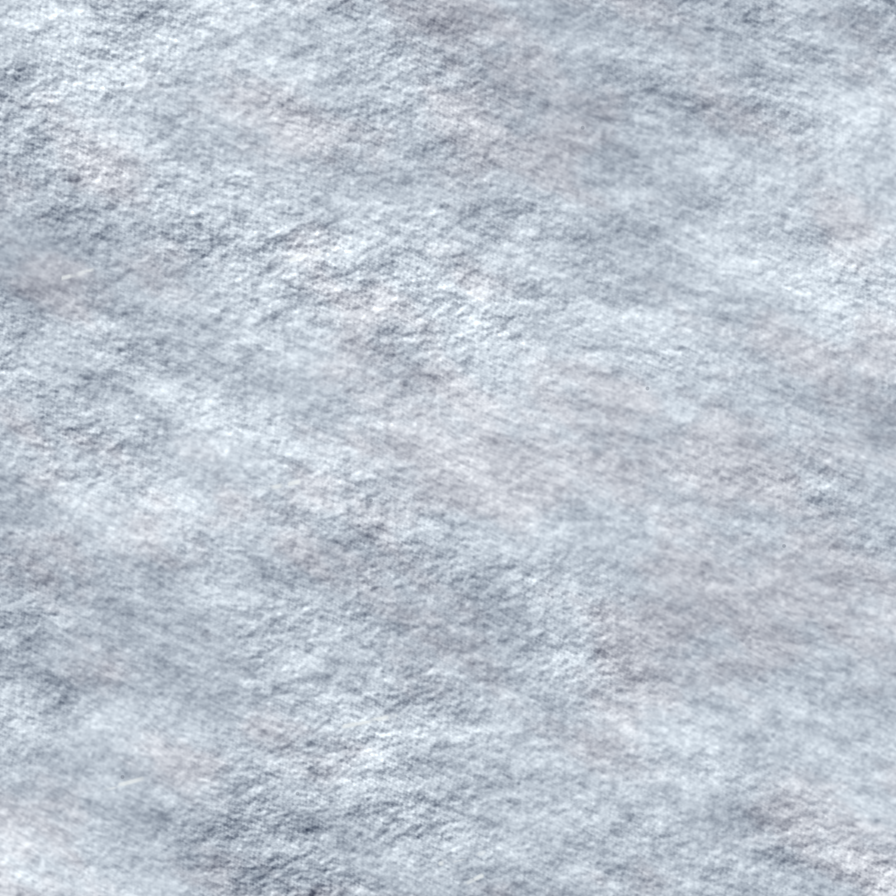
Give the GLSL for this texture, as a Shadertoy shader.

```glsl
// Wind-packed snow: a streaky height field lit from the upper left,
// over broad bluish shadows and faint warm stains, with fine grain.
// Crumbly clumps gather on the left; a few ice slivers and specks lie on top.

float hash(vec2 p) {
    return fract(sin(dot(p, vec2(127.1, 311.7))) * 43758.5453);
}

float noise(vec2 p) {
    vec2 i = floor(p), f = fract(p);
    f = f * f * (3.0 - 2.0 * f);
    return mix(mix(hash(i), hash(i + vec2(1, 0)), f.x),
               mix(hash(i + vec2(0, 1)), hash(i + vec2(1, 1)), f.x), f.y);
}

float fbm(vec2 p, float gain) {
    float sum = 0.0, amp = 0.5;
    for (int i = 0; i < 5; i++) {
        sum += amp * noise(p);
        p = mat2(0.96, 0.28, -0.28, 0.96) * p * 2.03 + 17.3;
        amp *= gain;
    }
    return sum;
}

// Rotates into the wind direction, which runs gently down to the right.
vec2 alongWind(vec2 p) {
    return mat2(0.91, 0.42, -0.42, 0.91) * p;
}

// Wind ridges blended with rounder clumps.
float snowHeight(vec2 p, float crumble) {
    vec2 w = alongWind(p);
    w += 0.02 * (noise(p * 9.0) - 0.5);
    float ridges = fbm(w * vec2(9.0, 18.0), 0.58);
    float clumps = fbm(p * vec2(24.0, 29.0) + 40.0, 0.64);
    return mix(ridges, clumps, 0.15 + 0.45 * crumble);
}

float segmentDistance(vec2 p, vec2 a, vec2 b) {
    vec2 d = b - a;
    return length(p - a - d * clamp(dot(p - a, d) / dot(d, d), 0.0, 1.0));
}

void mainImage(out vec4 fragColor, in vec2 fragCoord) {
    vec2 p = fragCoord / iResolution.y;
    vec2 w = alongWind(p);

    // Where the crust is broken up
    float patches = fbm(w * vec2(5.0, 8.0) + 3.7, 0.5);
    float leftSide = 1.0 - smoothstep(0.4, 0.65, p.x + 0.3 * (patches - 0.5));
    float crumble = clamp(0.55 * leftSide + 2.4 * (patches - 0.43), 0.0, 1.0);

    // Relief: slopes that face the light are brighter
    vec2 toLight = 0.0036 * vec2(-0.5, 0.87);
    float relief = snowHeight(p - toLight * 0.5, crumble)
                 - snowHeight(p + toLight * 0.5, crumble);
    relief *= mix(1.35, 2.2, crumble);
    relief = relief < 0.0 ? relief * 1.15 : relief * 0.95;

    // Broad shadows, medium drifts and fine grain
    float shadows = fbm(w * vec2(3.6, 6.0) + 21.0, 0.52) - 0.48;
    float drifts = fbm(w * vec2(16.0, 32.0) + 9.0, 0.6) - 0.55;
    float grain = noise(p * 270.0) + noise(p * 190.0 + 31.0) - 1.0;
    float tone = 0.793 + 0.33 * shadows + 0.17 * drifts + relief
               + 0.085 * grain - 0.025 * crumble;

    // Sunken hollows between the clumps
    float hollow = noise(w * vec2(42.0, 80.0) + 5.0) * noise(p * 95.0 + 8.0);
    tone -= 0.12 * smoothstep(0.42, 0.8, hollow) * (0.3 + 0.7 * crumble);

    // Cool snow, slightly bluer in the dark, with warm stains
    vec3 color = tone + vec3(-0.04, 0.0, 0.044 + 0.06 * (0.77 - tone));
    float stain = smoothstep(0.48, 0.75, fbm(w * vec2(9.0, 14.0) + 63.0, 0.55));
    color += stain * vec3(0.018, -0.005, -0.012);

    // Ice slivers and dark specks
    float pixel = 1.0 / iResolution.y;
    for (int i = 0; i < 7; i++) {
        float id = float(i);
        vec2 at = vec2(hash(vec2(id, 2.0)) * 0.55, hash(vec2(id, 5.0)) * 0.8);
        vec2 reach = vec2(0.012 + 0.018 * hash(vec2(id, 8.0)), 0.006);
        float sliver = segmentDistance(p, at - reach, at + reach);
        float ice = 1.0 - smoothstep(0.0005, 0.003 + pixel, sliver);
        ice *= smoothstep(0.3, 0.65, noise(p * 110.0));
        color = mix(color, vec3(0.93, 0.95, 0.95), 0.75 * ice);

        vec2 spot = vec2(hash(vec2(id, 11.0)), hash(vec2(id, 14.0)));
        float speck = 1.0 - smoothstep(0.001, 0.002 + pixel, length(p - spot));
        color = mix(color, vec3(0.38, 0.41, 0.46), 0.4 * speck);
    }

    fragColor = vec4(clamp(color, 0.0, 1.0), 1.0);
}
```
